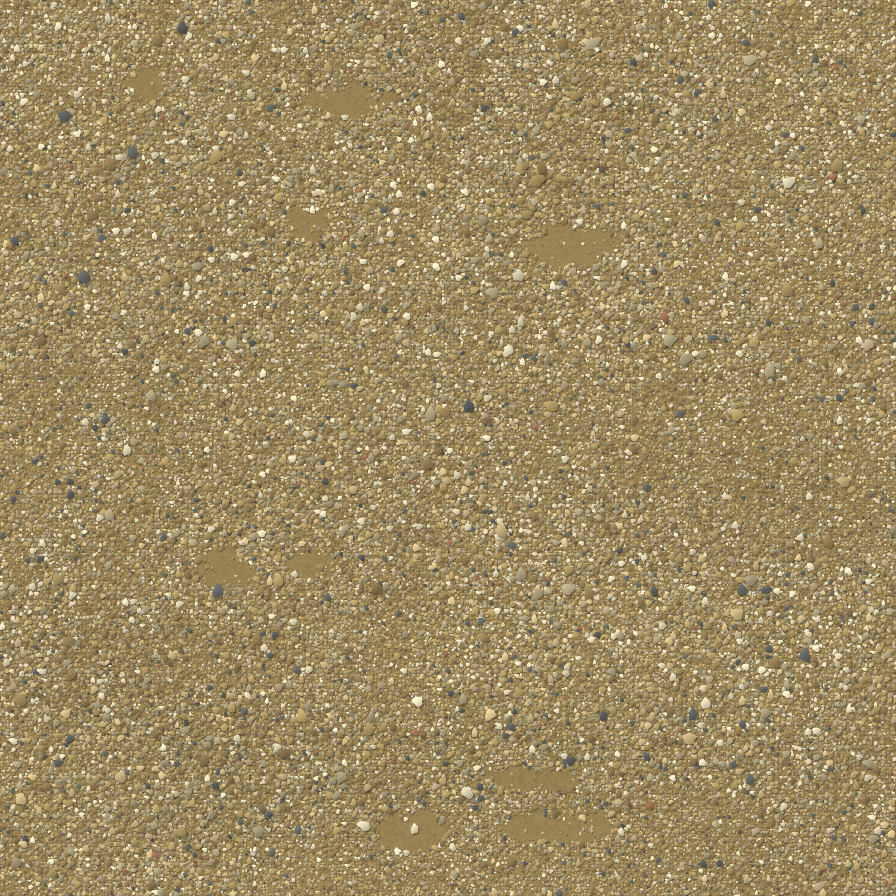
This texture is drawn by a Shadertoy shader. Its source:

```glsl
// Coarse river sand: layers of small rounded grains, from fine to coarse, on a sand bed.
// Each layer is a jittered grid of lit, wobbly ellipses with contact shadows;
// stretched noise varies the density and a few bare patches show the bed.

const vec3 BED    = vec3(0.60, 0.51, 0.325);
const vec3 STONE  = vec3(0.67, 0.62, 0.49);
const vec3 OCHRE  = vec3(0.68, 0.59, 0.38);
const vec3 BROWN  = vec3(0.57, 0.48, 0.32);
const vec3 STRAW  = vec3(0.80, 0.71, 0.51);
const vec3 CREAM  = vec3(0.89, 0.85, 0.72);
const vec3 SLATE  = vec3(0.37, 0.39, 0.38);
const vec3 RUST   = vec3(0.63, 0.43, 0.33);

const vec2  LIGHT_DIR     = vec2(-0.6, 0.8);
const float SHADOW_OFFSET = 0.15;
const float SHADOW_DEPTH  = 0.30;
const float TONE_JITTER   = 0.22;
const float RELIEF        = 0.16;
const int   PATCHES       = 9;

float hash(vec2 p) {
    return fract(sin(dot(p, vec2(127.1, 311.7))) * 43758.5453);
}

vec2 hash2(vec2 p) {
    return vec2(hash(p), hash(p + 37.3));
}

float noise(vec2 p) {
    vec2 i = floor(p), f = fract(p);
    f = f * f * (3.0 - 2.0 * f);
    return mix(mix(hash(i), hash(i + vec2(1, 0)), f.x),
               mix(hash(i + vec2(0, 1)), hash(i + vec2(1, 1)), f.x), f.y);
}

// Wide, low bands where the gravel lies thicker.
float density(vec2 uv) {
    return 0.6 * noise(uv * vec2(3.0, 8.0) + 4.7) + 0.4 * noise(uv * vec2(9.0, 19.0));
}

// 1 inside the few ragged patches of bare sand, 0 elsewhere.
float bareness(vec2 uv) {
    float ragged = 0.9 * noise(uv * 55.0) + 0.5 * noise(uv * 120.0) - 0.7;
    float bare = 0.0;
    for (int i = 0; i < PATCHES; i++) {
        vec2 id = vec2(float(i), 5.3);
        vec2 size = mix(vec2(0.018, 0.014), vec2(0.055, 0.024), hash2(id + 11.0));
        float d = length((uv - hash2(id)) / size) + ragged;
        bare = max(bare, smoothstep(1.15, 0.75, d));
    }
    return bare;
}

vec3 grainColor(float t) {
    if (t < 0.27) return STONE;
    if (t < 0.50) return OCHRE;
    if (t < 0.68) return BROWN;
    if (t < 0.83) return STRAW;
    if (t < 0.93) return CREAM;
    if (t < 0.985) return SLATE;
    return RUST;
}

// Distance to a rotated ellipse with a gently wobbling outline.
float grainShape(vec2 d, float radius, float angle, float stretch) {
    float c = cos(angle), s = sin(angle);
    d = mat2(c, -s, s, c) * d;
    d *= vec2(1.0 / stretch, stretch);
    float a = atan(d.y, d.x + 1e-5);
    float wobble = 0.11 * sin(3.0 * a + angle * 5.0) + 0.06 * sin(5.0 * a + angle * 9.0);
    return length(d) - radius * (1.0 + wobble);
}

// Lays one size of grain over the colour below.
vec3 addGrains(vec3 col, vec2 uv, float cells, float coverLow, float coverHigh) {
    vec2 p = uv * cells;
    float blur = 0.55 * cells / iResolution.y;
    for (int j = -1; j <= 1; j++)
    for (int i = -1; i <= 1; i++) {
        vec2 cell = floor(p) + vec2(i, j);
        vec2 key = cell + cells * 0.37;
        float chance = hash(key + 71.9);
        if (chance > coverHigh) continue;
        vec2 center = cell + 0.5 + 0.75 * (hash2(key) - 0.5);
        vec2 at = center / cells;
        float cover = mix(coverLow, coverHigh, smoothstep(0.25, 0.7, density(at)));
        if (chance > cover * (1.0 - 0.97 * bareness(at))) continue;

        vec2 rnd = hash2(key + 13.7);
        float radius = mix(0.27, 0.50, rnd.x);
        float angle = 6.2832 * rnd.y;
        float stretch = mix(1.0, 1.28, hash(key + 5.1));
        vec2 d = p - center;
        float shadow = grainShape(d + LIGHT_DIR * SHADOW_OFFSET, radius, angle, stretch);
        col *= 1.0 - SHADOW_DEPTH * smoothstep(blur + 0.06, -blur - 0.06, shadow);

        float mask = smoothstep(blur, -blur, grainShape(d, radius, angle, stretch));
        float tone = 1.0 + TONE_JITTER * (hash(key + 29.3) - 0.5);
        tone += RELIEF * dot(d, LIGHT_DIR) / radius;
        col = mix(col, grainColor(hash(key + 53.1)) * tone, mask);
    }
    return col;
}

void mainImage(out vec4 fragColor, in vec2 fragCoord) {
    vec2 uv = fragCoord / iResolution.y;

    // Sand bed with a faint fine speckle
    vec3 col = BED * (0.95 + 0.10 * noise(uv * 420.0));

    // Grains from fine to coarse
    col = addGrains(col, uv, 290.0, 0.80, 0.92);
    col = addGrains(col, uv, 185.0, 0.42, 0.80);
    col = addGrains(col, uv, 118.0, 0.06, 0.30);
    col = addGrains(col, uv, 72.0, 0.005, 0.045);

    // Slow drift of overall tone
    col *= 0.99 + 0.06 * (density(uv * 0.8 + 2.3) - 0.4);
    fragColor = vec4(clamp(col, 0.0, 1.0), 1.0);
}
```
